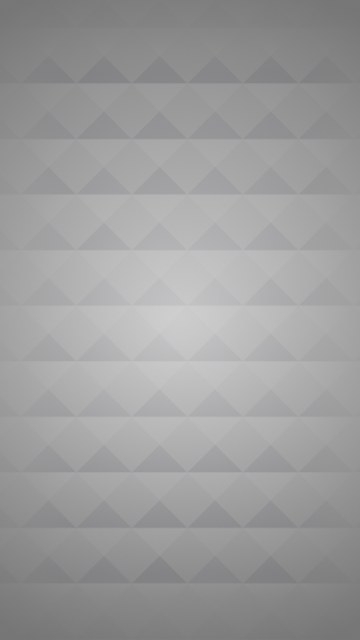
Write a Shadertoy shader that draws this background.

```glsl
// Grey wall of shallow pyramids lit by a soft central glow.
// A square grid is cut by both diagonals; each facet shifts the tone
// of a radial gradient, and the relief fades out toward the borders.

float hash(vec2 p) {
    return fract(sin(dot(p, vec2(127.1, 311.7))) * 4375.85);
}

void mainImage(out vec4 fragColor, in vec2 fragCoord) {
    // Centred coordinates, one unit is the canvas height
    vec2 p = (fragCoord - 0.5 * iResolution.xy) / iResolution.y;

    // Glow with a rounded peak
    float radius = sqrt(dot(p, p) + 0.0006);
    float tone = max(0.81 - 0.625 * radius, 0.465);

    // Square cells, split into four triangles
    float cellSize = 0.0868;
    vec2 grid = (p - vec2(0.0115, 0.0221)) / cellSize;
    vec2 cell = floor(grid);
    vec2 f = fract(grid) - 0.5;
    float soft = 1.0 / (iResolution.y * cellSize);
    float lower = smoothstep(-soft, soft, -f.y - abs(f.x));
    float upper = smoothstep(-soft, soft, f.y - abs(f.x));
    float side = 1.0 - lower - upper;
    float rowEdge = smoothstep(0.0, soft, 0.5 - abs(f.y));

    // Facet shading: dark bases, bright tops, graded flanks
    float vary = hash(cell);
    float relief = upper * (0.012 + 0.012 * f.y + 0.006 * vary)
                 - lower * (0.022 - 0.028 * f.y + 0.012 * vary)
                 + side * 0.018 * f.y;

    // Relief weakens at the borders and inside the glow
    float fade = (1.0 - 0.75 * smoothstep(0.14, 0.29, abs(p.x)))
               * (1.0 - 0.85 * smoothstep(0.385, 0.45, abs(p.y)))
               * mix(0.7, 1.1, smoothstep(0.03, 0.3, radius));
    tone += relief * rowEdge * fade;

    // Faintly cool shadows
    vec3 color = vec3(tone) + vec3(-0.002, -0.001, 0.006) * lower * fade;

    // Fine dither against banding
    color += (hash(fragCoord) - 0.5) / 255.0;
    fragColor = vec4(color, 1.0);
}
```
